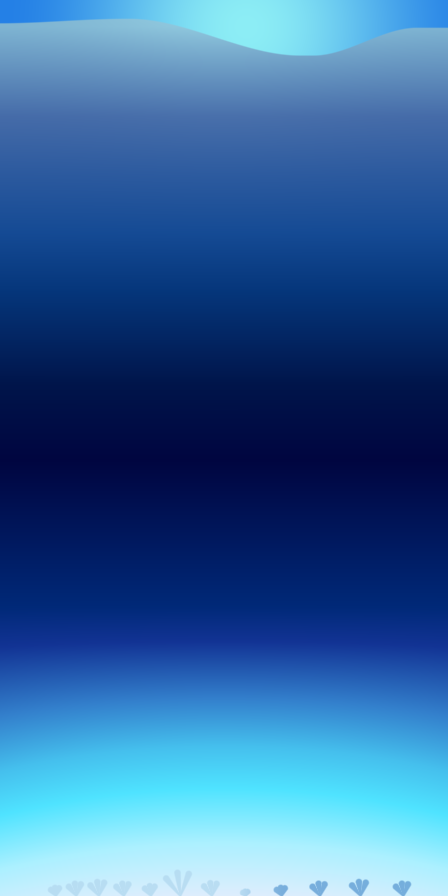
A Shadertoy shader for this background:

```glsl
// Linear ramp from the colour so far to the next one
void blendTo(inout vec3 color, float depth, float start, float end, vec3 next) {
    color = mix(color, next, clamp((depth - start) / (end - start), 0.0, 1.0));
}

vec3 waterColor(float depth) {
    vec3 color = vec3(0.49, 0.70, 0.82);
    blendTo(color, depth, 0.030, 0.130, vec3(0.27, 0.42, 0.66));
    blendTo(color, depth, 0.130, 0.195, vec3(0.17, 0.35, 0.62));
    blendTo(color, depth, 0.195, 0.260, vec3(0.08, 0.29, 0.58));
    blendTo(color, depth, 0.260, 0.325, vec3(0.02, 0.21, 0.48));
    blendTo(color, depth, 0.325, 0.430, vec3(0.00, 0.08, 0.29));
    blendTo(color, depth, 0.430, 0.514, vec3(0.00, 0.02, 0.25));
    blendTo(color, depth, 0.514, 0.677, vec3(0.00, 0.16, 0.47));
    blendTo(color, depth, 0.677, 0.716, vec3(0.07, 0.20, 0.58));
    blendTo(color, depth, 0.716, 0.780, vec3(0.20, 0.50, 0.80));
    blendTo(color, depth, 0.780, 0.833, vec3(0.27, 0.75, 0.93));
    blendTo(color, depth, 0.833, 0.880, vec3(0.31, 0.89, 1.00));
    blendTo(color, depth, 0.880, 0.940, vec3(0.67, 0.94, 1.00));
    blendTo(color, depth, 0.940, 1.000, vec3(0.87, 0.93, 0.99));
    return color;
}

// Depth of the rolling water line below the top edge
float surfaceDepth(float x) {
    return 0.026 - 0.005 * smoothstep(0.0, 0.28, x)
        + 0.041 * smoothstep(0.29, 0.67, x)
        - 0.031 * smoothstep(0.70, 0.93, x);
}

// Tapered blade, thin at the root and round at the tip
float bladeDistance(vec2 p, vec2 tip) {
    float along = clamp(dot(p, tip) / dot(tip, tip), 0.0, 1.0);
    return length(p - tip * along) - mix(0.001, 0.0036, along);
}

float plantDistance(vec2 p, float height) {
    float d = 1.0;
    for (int i = -1; i <= 1; i++) {
        float lean = float(i);
        vec2 tip = height * vec2(0.4 * lean - 0.1, 0.9 - 0.2 * abs(lean - 0.4));
        d = min(d, bladeDistance(p, tip));
    }
    return d;
}

void mainImage(out vec4 fragColor, in vec2 fragCoord) {
    vec2 uv = fragCoord / iResolution.xy;
    float aspect = iResolution.x / iResolution.y;
    float pixel = 1.0 / iResolution.y;
    float depth = 1.0 - uv.y;
    float side = 2.0 * uv.x - 1.0;

    // Water, with the seabed glow bending down at the sides
    float bend = 0.03 * side * side * smoothstep(0.65, 0.9, depth);
    vec3 color = waterColor(depth - bend);
    float sunlight = exp(-side * side * 3.0) * exp(-depth * 16.0);
    color += vec3(0.12, 0.14, 0.08) * sunlight;

    // Sky with a soft sun behind the water line
    float sunRange = length(vec2(uv.x - 0.55, (depth - 0.03) * 2.0));
    vec3 sky = mix(vec3(0.55, 0.93, 0.96), vec3(0.14, 0.50, 0.90),
                   smoothstep(0.0, 0.55, sunRange));
    float aboveWater = surfaceDepth(uv.x) - depth;
    color = mix(color, sky, smoothstep(-pixel, pixel, aboveWater));

    // Seaweed along the bottom edge, darker on the right
    vec3 weedColor = mix(vec3(0.70, 0.85, 0.94), vec3(0.38, 0.62, 0.83),
                         smoothstep(0.52, 0.64, uv.x));
    for (int i = 0; i < 12; i++) {
        float n = float(i);
        float x = 0.125 + 0.043 * n + 0.0025 * n * n;
        float height = 0.011 + 0.008 * cos((n - 2.0) * 0.785)
            + 0.03 * exp(-1.5 * (n - 5.3) * (n - 5.3));
        float d = plantDistance(vec2((uv.x - x) * aspect, uv.y), height);
        color = mix(color, weedColor, 0.8 * smoothstep(pixel, -pixel, d));
    }

    fragColor = vec4(clamp(color, 0.0, 1.0), 1.0);
}
```
